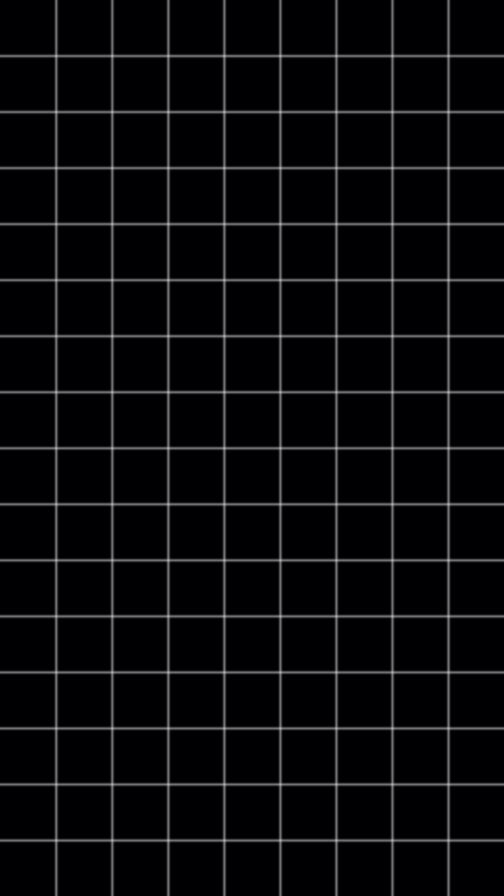
A Shadertoy shader for this pattern:

```glsl
// Thin soft grey square grid, nine cells across and sixteen down, on near-black.

const vec2 CELLS = vec2(9.0, 16.0);
const float PITCH = 0.11118;                 // line spacing, in canvas widths
const vec2 GRID_ORIGIN = vec2(0.0005, 0.0);  // measured from the top left
const float LINE_SIGMA = 0.00208;            // soft line radius, in canvas widths
const float LINE_STRENGTH = 0.45;
const vec3 BACKGROUND = vec3(0.0, 0.0, 0.008);
const vec3 LINE_COLOR = vec3(0.985, 0.985, 1.0);

// Distance to the nearest inner grid line on each axis; outer borders stay open.
vec2 gridDistance(vec2 p, float pitch, vec2 cells) {
    vec2 index = clamp(round(p / pitch), vec2(1.0), cells - 1.0);
    return abs(p - index * pitch);
}

// Gaussian line profile, widened on coarse canvases with its energy kept.
vec2 softLine(vec2 dist, float sigma, float pixel) {
    float radius = max(sigma, 0.6 * pixel);
    vec2 t = dist / radius;
    return exp(-0.5 * t * t) * sigma / radius;
}

void mainImage(out vec4 fragColor, in vec2 fragCoord) {
    // Canvas-width units, with y running down from the top edge
    float pixel = 1.0 / iResolution.x;
    vec2 p = vec2(fragCoord.x, iResolution.y - fragCoord.y) * pixel;

    vec2 dist = gridDistance(p - GRID_ORIGIN, PITCH, CELLS);
    vec2 lines = LINE_STRENGTH * softLine(dist, LINE_SIGMA, pixel);

    // Screen blend makes the crossings slightly brighter
    float coverage = 1.0 - (1.0 - lines.x) * (1.0 - lines.y);
    fragColor = vec4(mix(BACKGROUND, LINE_COLOR, coverage), 1.0);
}
```
